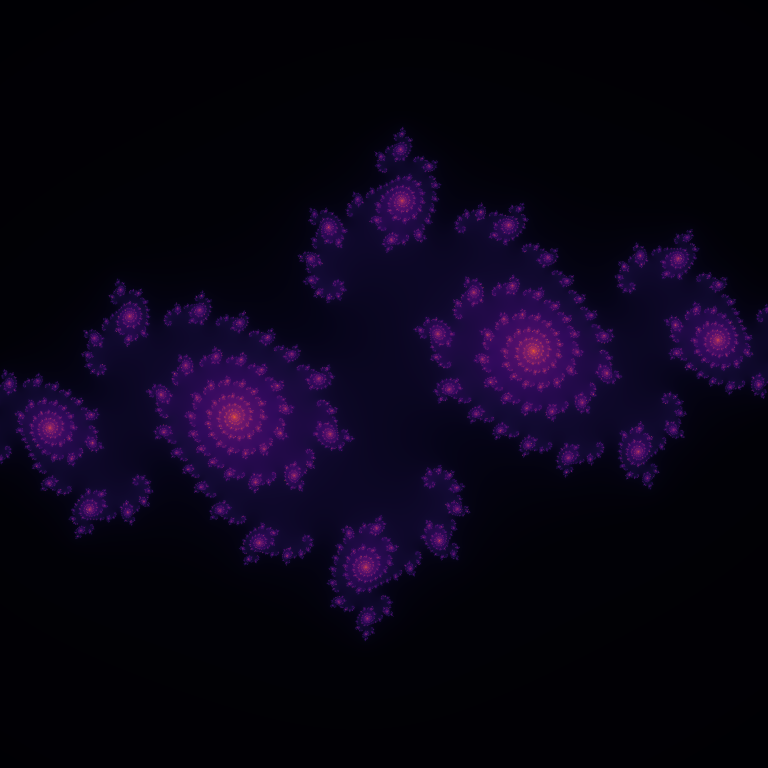
This background is drawn by a WebGL 2 fragment shader. Its source:

```glsl
#version 300 es
precision highp float;

uniform vec2 u_resolution;
out vec4 fragColor;

const vec2 JULIA_SEED = vec2(-0.75, -0.225);
const float VIEW_SIZE = 2.6;        // plane units across the canvas
const float ESCAPE_RADIUS = 16.0;
const int MAX_STEPS = 260;
const int SAMPLES_PER_SIDE = 2;

// Ramp from black through violet to pale gold, stops spaced by sqrt(heat)
const int RAMP_LAST = 10;
const vec3 HEAT_RAMP[11] = vec3[11](
    vec3(0.001, 0.000, 0.014),
    vec3(0.004, 0.003, 0.024),
    vec3(0.021, 0.015, 0.092),
    vec3(0.077, 0.042, 0.208),
    vec3(0.190, 0.039, 0.361),
    vec3(0.342, 0.062, 0.429),
    vec3(0.512, 0.124, 0.419),
    vec3(0.717, 0.207, 0.340),
    vec3(0.903, 0.365, 0.180),
    vec3(0.981, 0.660, 0.060),
    vec3(0.988, 0.998, 0.645)
);

vec2 complexSquare(vec2 z) {
    return vec2(z.x * z.x - z.y * z.y, 2.0 * z.x * z.y);
}

// Continuous escape count, scaled to 0..1; trapped points give 0
float escapeHeat(vec2 z) {
    for (int i = 0; i < MAX_STEPS; i++) {
        z = complexSquare(z) + JULIA_SEED;
        float radius = length(z);
        if (radius > ESCAPE_RADIUS) {
            float count = float(i + 1) - log2(log2(radius));
            return clamp(count / float(MAX_STEPS), 0.0, 1.0);
        }
    }
    return 0.0;
}

vec3 heatColor(float heat) {
    float position = sqrt(heat) * float(RAMP_LAST);
    int stop = min(int(position), RAMP_LAST - 1);
    return mix(HEAT_RAMP[stop], HEAT_RAMP[stop + 1], position - float(stop));
}

void main() {
    float unit = min(u_resolution.x, u_resolution.y);
    vec2 corner = gl_FragCoord.xy - 0.5;
    vec3 color = vec3(0.0);

    // Average a small grid of samples to smooth the filaments
    for (int y = 0; y < SAMPLES_PER_SIDE; y++) {
        for (int x = 0; x < SAMPLES_PER_SIDE; x++) {
            vec2 offset = (vec2(x, y) + 0.5) / float(SAMPLES_PER_SIDE);
            vec2 canvas = (corner + offset - 0.5 * u_resolution) / unit;
            color += heatColor(escapeHeat(canvas * VIEW_SIZE));
        }
    }
    color /= float(SAMPLES_PER_SIDE * SAMPLES_PER_SIDE);
    fragColor = vec4(color, 1.0);
}
```
